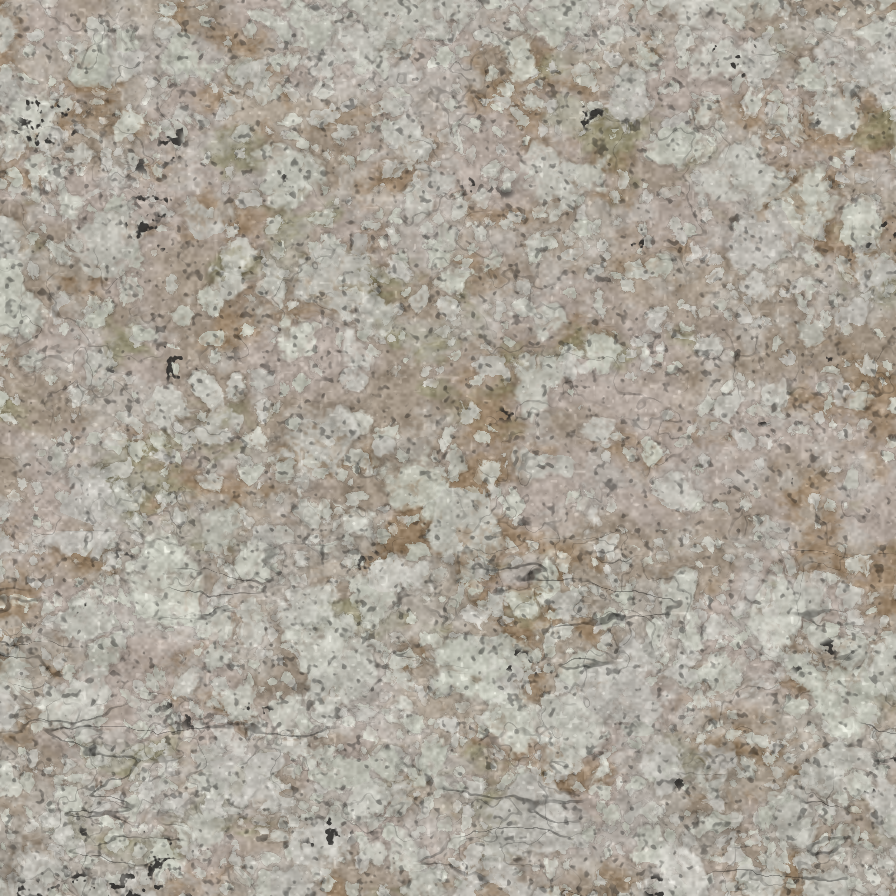
A WebGL 2 fragment shader for this texture:

```glsl
#version 300 es
precision highp float;
// Weathered stone: rosy taupe rock with ochre stains, crusted by pale lichen.
// Layered value noise colours the rock, jittered ragged discs form the lichen,
// and stretched ridged noise cuts level cracks through the lower beds.

uniform vec2 u_resolution;
out vec4 fragColor;

const vec3 TAUPE = vec3(0.625, 0.575, 0.515);
const vec3 ROSE = vec3(0.695, 0.650, 0.615);
const vec3 OCHRE = vec3(0.570, 0.475, 0.365);
const vec3 MOSS = vec3(0.530, 0.525, 0.400);
const vec3 LICHEN_GREY = vec3(0.745, 0.735, 0.710);
const vec3 LICHEN_GREEN = vec3(0.755, 0.765, 0.715);
const vec3 SOOT = vec3(0.150, 0.145, 0.140);

float hash(vec2 p) {
  return fract(sin(dot(p, vec2(127.1, 311.7))) * 43758.5453);
}

float noise(vec2 p) {
  vec2 cell = floor(p);
  vec2 f = fract(p);
  f = f * f * (3.0 - 2.0 * f);
  float low = mix(hash(cell), hash(cell + vec2(1, 0)), f.x);
  float high = mix(hash(cell + vec2(0, 1)), hash(cell + vec2(1, 1)), f.x);
  return mix(low, high, f.y);
}

float fbm(vec2 p, int octaves) {
  float sum = 0.0, total = 0.0, amplitude = 1.0;
  for (int i = 0; i < octaves; i++) {
    sum += amplitude * noise(p);
    total += amplitude;
    amplitude *= 0.6;
    p = mat2(1.6, 1.2, -1.2, 1.6) * p + 17.3;
  }
  return sum / total;
}

// Signed distance (x) and random tone (y) of scattered discs, in cell units.
vec2 scatter(vec2 p, float density, float seed) {
  vec2 nearest = vec2(1.0, 0.5);
  for (int y = -1; y <= 1; y++) {
    for (int x = -1; x <= 1; x++) {
      vec2 cell = floor(p) + vec2(x, y);
      vec2 id = cell + seed;
      if (hash(id + 3.7) > density) continue;
      vec2 centre = cell + vec2(hash(id), hash(id + 9.2));
      float d = length(p - centre) - mix(0.18, 0.5, hash(id + 5.1));
      if (d < nearest.x) nearest = vec2(d, hash(id + 7.9));
    }
  }
  return nearest;
}

// Thin dark line along the middle level of a noise field.
float crack(vec2 p, float width) {
  return 1.0 - smoothstep(width * 0.3, width, abs(fbm(p, 3) - 0.5));
}

vec3 rock(vec2 p) {
  vec3 colour = mix(TAUPE, ROSE, smoothstep(0.35, 0.62, fbm(p * vec2(9, 13), 5)));
  float stain = smoothstep(0.48, 0.70, fbm(p * vec2(11, 16) + 41.0, 6));
  colour = mix(colour, OCHRE, 0.75 * stain);
  float moss = smoothstep(0.60, 0.74, fbm(p * vec2(8, 13) + 83.0, 5));
  return mix(colour, MOSS, 0.65 * moss);
}

vec3 addLichen(vec3 colour, vec2 p, float richness) {
  float scale = 64.0;
  for (int i = 0; i < 4; i++) {
    float seed = 13.0 * float(i) + 2.0;
    vec2 patches = scatter(p * scale, richness, seed);
    float ragged = patches.x + 0.75 * (fbm(p * scale * 3.0 + seed, 4) - 0.5);
    float cover = 1.0 - smoothstep(-0.07, 0.05, ragged);
    float rim = smoothstep(0.16, 0.03, ragged) * (1.0 - cover);
    float wear = smoothstep(0.25, 0.5, fbm(p * 75.0 + seed, 3));
    vec3 crust = mix(LICHEN_GREY, LICHEN_GREEN, patches.y);
    crust += 0.06 * (hash(vec2(patches.y, seed)) - 0.4);
    colour = mix(colour * (1.0 - 0.09 * rim), crust, cover * mix(0.35, 0.88, wear));
    scale *= 0.56;
  }
  return colour;
}

void main() {
  vec2 uv = gl_FragCoord.xy / u_resolution;
  vec2 warp = vec2(fbm(uv * 22.0, 4), fbm(uv * 22.0 + 31.0, 4)) - 0.5;
  vec2 p = uv + 0.022 * warp;

  // Level beds: a pale lower part and a pale top edge.
  float beds = smoothstep(0.43, 0.36, p.y);
  float pale = 0.7 * beds + 0.5 * smoothstep(0.78, 1.0, p.y);
  float drift = fbm(p * vec2(4, 7) + 5.0, 4) - 0.5;
  float richness = clamp(0.30 + 0.22 * pale + 0.9 * drift, 0.06, 0.75);

  vec3 colour = rock(p);
  float bloom = smoothstep(0.46, 0.66, fbm(p * vec2(24, 30) + 61.0, 5) + 0.10 * pale + 0.3 * drift);
  colour = mix(colour, LICHEN_GREY, 0.55 * bloom);
  colour = addLichen(colour, p, richness);

  // Streaks and cracks along the beds.
  float streak = fbm(p * vec2(5, 55), 4) - 0.5;
  colour += 0.16 * streak * mix(0.25, 1.0, beds);
  float broken = smoothstep(0.42, 0.60, fbm(p * 12.0 + 19.0, 3));
  colour *= 1.0 - 0.30 * beds * broken * crack(p * vec2(5, 24), 0.016);
  colour *= 1.0 - 0.16 * broken * crack(p * 24.0 + 7.0, 0.022);

  // Mineral grain, pits and pale crystals.
  float grain = 0.6 * noise(uv * 270.0) + 0.4 * noise(uv * 140.0 + 11.0) - 0.5;
  colour += 0.19 * grain + 0.15 * (fbm(uv * 62.0 + 3.0, 3) - 0.5);
  float pits = smoothstep(0.66, 0.84, fbm(uv * 125.0 + 23.0, 2));
  colour *= 1.0 - 0.32 * pits;
  colour += 0.09 * smoothstep(0.78, 0.95, noise(uv * 190.0 + 47.0));

  // Rare clustered soot flecks.
  float cluster = smoothstep(0.66, 0.76, fbm(uv * vec2(11, 15) + 71.0, 3));
  float fleck = smoothstep(0.60, 0.70, fbm(uv * 95.0 + 53.0, 3));
  colour = mix(colour, SOOT, 0.85 * cluster * fleck);

  fragColor = vec4(clamp(colour, 0.0, 1.0), 1.0);
}
```
